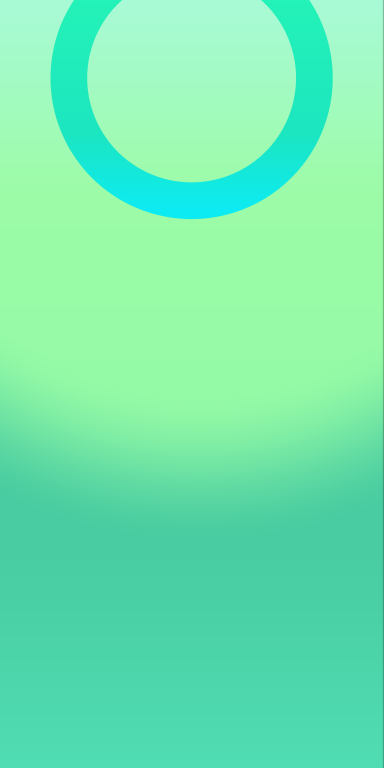
Write a Shadertoy shader that draws this background.

```glsl
// Soft mint backdrop: a large blurred disc of light over a teal gradient,
// with a crisp gradient ring hanging past the top edge.
// Built from vertical colour ramps and two circle distance functions.

// Layout: x is centred, y runs from 0 at the bottom to 2 at the top.
const float CANVAS_HEIGHT = 2.0;
const vec2 RING_CENTER = vec2(-0.001, 1.797);
const float RING_RADIUS = 0.3197;
const float RING_HALF_WIDTH = 0.0478;
const vec2 GLOW_CENTER = vec2(0.02, 1.80);
const float GLOW_INNER = 0.82;
const float GLOW_OUTER = 1.225;
const float RIM_WIDTH = 0.003;
const float RIM_SHADE = 0.25;

const vec3 SKY_TOP = vec3(0.66, 0.98, 0.84);
const vec3 SKY_MIDDLE = vec3(0.61, 0.985, 0.65);
const vec3 SKY_LOW = vec3(0.58, 0.98, 0.65);
const vec3 TEAL_HIGH = vec3(0.285, 0.80, 0.63);
const vec3 TEAL_LOW = vec3(0.315, 0.865, 0.70);
const vec3 RING_TOP = vec3(0.14, 0.95, 0.72);
const vec3 RING_MIDDLE = vec3(0.11, 0.90, 0.75);
const vec3 RING_BOTTOM = vec3(0.05, 0.92, 0.95);

// Three-colour ramp falling through the given heights.
vec3 ramp(vec3 high, vec3 mid, vec3 low, float yHigh, float yMid, float yLow, float y) {
    vec3 color = mix(high, mid, clamp((yHigh - y) / (yHigh - yMid), 0.0, 1.0));
    return mix(color, low, clamp((yMid - y) / (yMid - yLow), 0.0, 1.0));
}

vec3 background(vec2 p) {
    vec3 sky = ramp(SKY_TOP, SKY_MIDDLE, SKY_LOW, 2.0, 1.48, 0.95, p.y);
    vec3 teal = mix(TEAL_LOW, TEAL_HIGH, clamp(p.y / 0.56, 0.0, 1.0));
    float fade = smoothstep(GLOW_INNER, GLOW_OUTER, length(p - GLOW_CENTER));
    return mix(sky, teal, fade);
}

float ringDistance(vec2 p) {
    return abs(length(p - RING_CENTER) - RING_RADIUS) - RING_HALF_WIDTH;
}

void mainImage(out vec4 fragColor, in vec2 fragCoord) {
    float pixel = CANVAS_HEIGHT / iResolution.y;
    vec2 p = (fragCoord - vec2(0.5 * iResolution.x, 0.0)) * pixel;
    vec3 color = background(p);

    // Ring with an edge smoothed over one pixel
    vec3 ringColor = ramp(RING_TOP, RING_MIDDLE, RING_BOTTOM, 2.0, 1.66, 1.45, p.y);
    float ringCover = clamp(0.5 - ringDistance(p) / pixel, 0.0, 1.0);
    color = mix(color, ringColor, ringCover);

    // Hairline shade along the right rim
    float rimDistance = (iResolution.x - fragCoord.x) * pixel - RIM_WIDTH;
    float rimCover = clamp(0.5 - rimDistance / pixel, 0.0, 1.0);
    color *= 1.0 - RIM_SHADE * rimCover;

    fragColor = vec4(color, 1.0);
}
```
